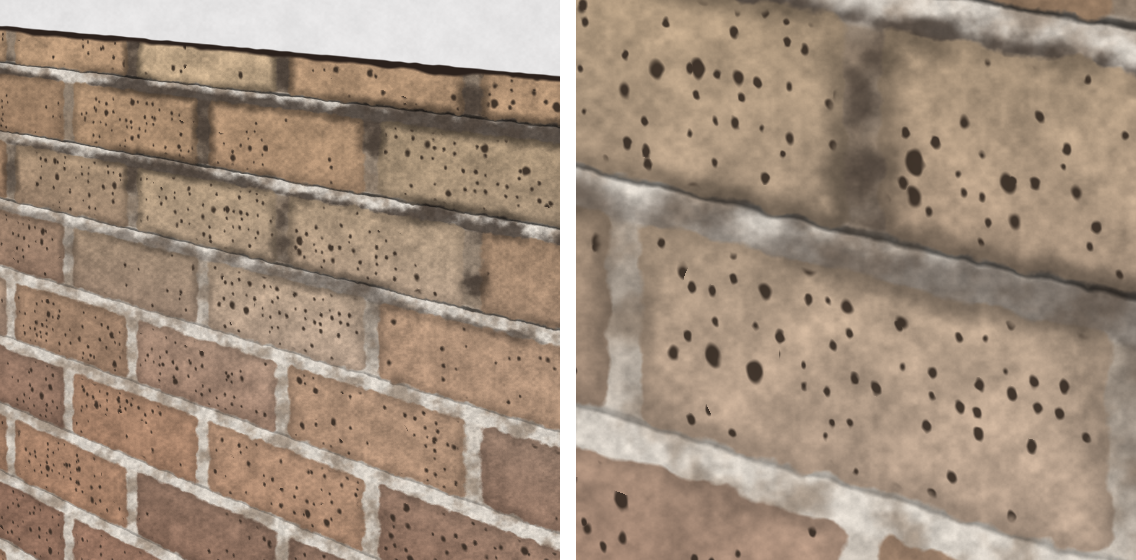
Left, the full canvas; right, a detail of the centre.
A WebGL 1 fragment shader for this texture:

```glsl
precision highp float;

uniform vec2 u_resolution;

float hash(vec2 p) {
  return fract(sin(dot(p, vec2(127.1, 311.7))) * 43758.5453);
}

float noise(vec2 p) {
  vec2 i = floor(p), f = fract(p);
  f = f * f * (3.0 - 2.0 * f);
  return mix(mix(hash(i), hash(i + vec2(1.0, 0.0)), f.x),
             mix(hash(i + vec2(0.0, 1.0)), hash(i + 1.0), f.x), f.y);
}

float fbm(vec2 p) {
  float sum = 0.0, gain = 0.5;
  for (int i = 0; i < 4; i++) {
    sum += gain * noise(p);
    p = p * 2.03 + 17.3;
    gain *= 0.5;
  }
  return sum / 0.9375;
}

// Sparse dark holes, taller than wide, gathered in clusters
float pits(vec2 s, float blur) {
  float cover = 0.0;
  for (int i = 0; i < 2; i++) {
    float scale = 6.0 + 5.0 * float(i);
    vec2 g = s * scale, id = floor(g) + 37.0 * float(i);
    vec2 centre = 0.3 + 0.4 * vec2(hash(id + 1.7), hash(id + 5.3));
    vec2 d = (fract(g) - centre) * vec2(1.25, 0.85);
    float radius = mix(0.1, 0.24, hash(id + 9.1)) + 0.1 * (noise(g * 5.0) - 0.5);
    float present = step(hash(id), 0.28 * smoothstep(0.3, 0.7, noise(s * 1.7 + 4.0)) + 0.02);
    float edge = blur * scale + 0.04;
    cover = max(cover, present * (1.0 - smoothstep(-edge, edge, length(d) - radius)));
  }
  return cover;
}

void main() {
  vec2 p = gl_FragCoord.xy / u_resolution;
  p.y = 1.0 - p.y;
  float pixel = 1.0 / u_resolution.y;

  // Running bond in perspective: courses fan out and bricks widen to the right
  float courseHeight = 0.1215 + 0.06 * p.x;
  float course = (p.y - 0.12 - 0.121 * p.x) / courseHeight;
  float halfBricks = (p.x / (1.0 + 0.49 * p.x) - 0.0193) * 10.39;
  vec2 wall = vec2(0.5 * halfBricks + 0.5 * mod(floor(course) + 1.0, 2.0), course);
  vec2 id = floor(wall), f = fract(wall) - 0.5;
  vec2 s = wall * vec2(1.85, 1.0);
  float blur = pixel / courseHeight;

  // Rounded brick outline with a crumbled edge
  float rough = fbm(p * 60.0) - 0.5;
  vec2 q = abs(f) * vec2(1.85, 1.0) - vec2(0.845, 0.405);
  vec2 inner = q + 0.04;
  float d = length(max(inner, 0.0)) + min(max(inner.x, inner.y), 0.0) - 0.04 + 0.08 * rough;
  float face = 1.0 - smoothstep(-blur, blur + 0.015, d);

  float soot = 1.0 - smoothstep(0.22, 0.52, p.y - 0.3 * p.x);
  float stain = fbm(p * vec2(9.0, 16.0) + 3.0);
  float grain = fbm(p * 170.0);
  float mottle = fbm(p * 38.0 + 11.0);

  // Brick faces: tan above, redder toward the lower left
  float red = smoothstep(0.25, 1.1, p.y - 0.45 * p.x + 0.35 * hash(id + 2.0));
  vec3 brick = mix(vec3(0.68, 0.59, 0.48), vec3(0.67, 0.59, 0.52), smoothstep(0.2, 0.7, p.y));
  brick = mix(brick, vec3(0.56, 0.43, 0.36), red);
  brick = mix(brick, vec3(0.68, 0.52, 0.40), 0.45 * step(0.65, hash(id + 7.0)));
  brick *= 0.92 + 0.14 * hash(id);
  brick *= 0.7 + 0.34 * mottle + 0.28 * grain;
  float rim = smoothstep(-0.11, 0.0, d);
  brick *= 1.0 - rim * (0.14 + 0.3 * soot * smoothstep(0.35, 0.65, stain));
  brick = mix(brick, vec3(0.20, 0.16, 0.13), 0.9 * pits(s, blur) * smoothstep(0.02, 0.06, -d));

  // Mortar: pale strip, sooty underside and a thin shadow below each course
  float across = f.y - 0.5 * sign(f.y);
  float bed = smoothstep(-0.03, 0.02, q.y);
  vec3 mortar = mix(vec3(0.66, 0.60, 0.54), vec3(0.88, 0.85, 0.81), smoothstep(0.25, 0.65, mottle));
  mortar = mix(mortar, vec3(0.53, 0.46, 0.39), (1.0 - bed) * (0.15 + 0.7 * soot));
  float grime = soot * smoothstep(0.35, 0.65, stain + 2.2 * across * bed + 0.35 * rough);
  mortar = mix(mortar, vec3(0.27, 0.23, 0.20), 0.85 * grime);
  mortar *= 0.82 + 0.3 * grain;
  float crease = 1.0 - smoothstep(0.008, 0.03, abs(across + 0.085 + 0.04 * rough));
  mortar *= 1.0 - bed * crease * (0.25 + 0.4 * soot);

  vec3 color = mix(mortar, brick, face);

  // Painted board and the ragged gap beneath it
  float board = p.y - 0.046 - 0.09 * p.x + 0.002 * (noise(p * 70.0) - 0.5);
  float chipped = smoothstep(0.62, 0.7, p.x) * (1.0 - smoothstep(0.8, 0.86, p.x));
  float gap = 0.006 + 0.006 * noise(p * 30.0) + 0.01 * chipped * noise(vec2(p.x * 32.0, 2.0));
  color = mix(vec3(0.17, 0.13, 0.11), color, smoothstep(gap - 0.003, gap + 0.004, board));
  vec3 paint = vec3(0.90, 0.895, 0.895) * (0.95 + 0.06 * fbm(p * 25.0) + 0.04 * grain);
  color = mix(paint, color, smoothstep(-pixel, pixel, board));

  gl_FragColor = vec4(color, 1.0);
}
```
